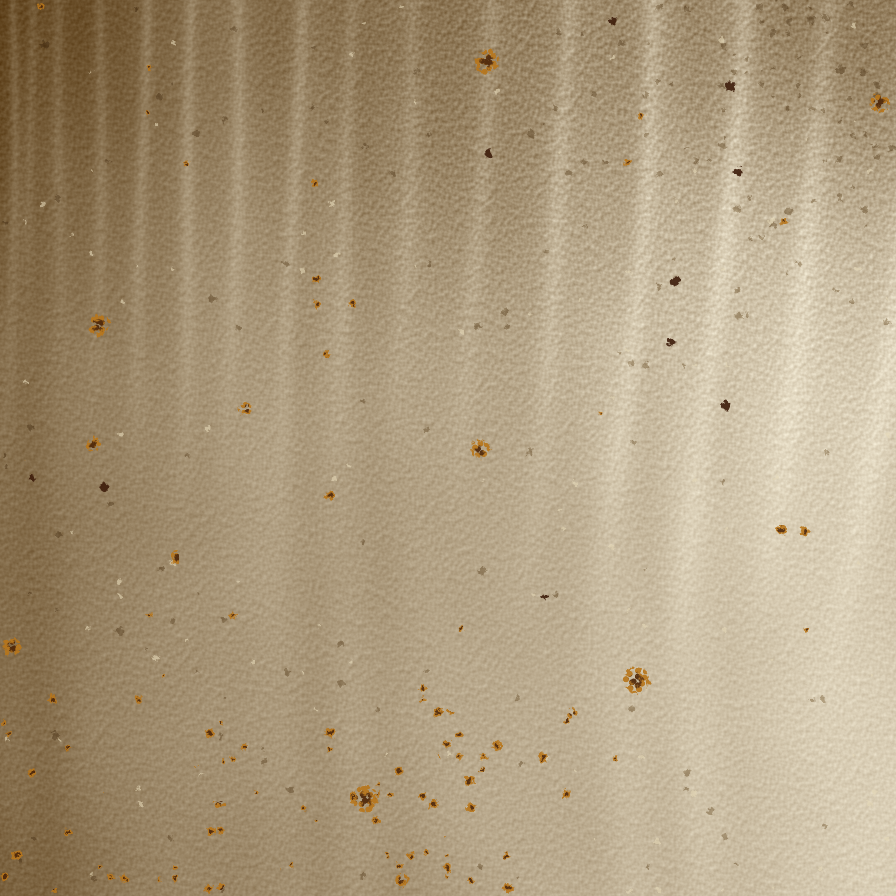
Give the GLSL for this texture, as a Shadertoy shader.

```glsl
// Weathered tan plaster, lit from the right, with pale drip streaks from the top.
// A linear tone ramp carries light, streaks and embossed cellular grain;
// jittered cells scatter rust clusters, dark pits and pale chips on it.

float hash(vec2 p) {
    vec3 q = fract(vec3(p.xyx) * 0.1031);
    q += dot(q, q.yzx + 33.33);
    return fract((q.x + q.y) * q.z);
}

vec2 hash2(vec2 p) {
    return vec2(hash(p), hash(p + 71.7));
}

// Distance to the nearest jittered cell point
float cellular(vec2 p) {
    vec2 cell = floor(p);
    float nearest = 4.0;
    for (int y = -1; y <= 1; y++)
    for (int x = -1; x <= 1; x++) {
        vec2 id = cell + vec2(x, y);
        vec2 d = id + hash2(id) - p;
        nearest = min(nearest, dot(d, d));
    }
    return sqrt(nearest);
}

// Slow, uneven variation from layered sines, about -1 to 1
float mottle(vec2 p) {
    float sum = 0.0, amp = 0.5;
    for (int i = 0; i < 4; i++) {
        sum += amp * sin(p.x + 1.7 * sin(p.y * 0.8 + float(i))) * cos(p.y + 1.3 * sin(p.x * 0.9));
        p = mat2(1.5, 1.1, -1.1, 1.5) * p + 2.3;
        amp *= 0.6;
    }
    return sum;
}

// Slope of the cellular height field along the light direction
float emboss(vec2 p) {
    return cellular(p + vec2(0.3, -0.3)) - cellular(p - vec2(0.3, -0.3));
}

// Scattered blots: x is coverage, y is depth from rim to core
vec2 blots(vec2 p, float scale, float chance, float radius, float seed) {
    vec2 q = p * scale, cell = floor(q);
    float size = radius * scale * (0.45 + 0.75 * hash(cell + seed + 5.0));
    vec2 center = cell + 0.3 + 0.4 * hash2(cell + seed);
    float present = step(hash(cell + seed + 19.0), chance);
    float d = (length(q - center) - size) / scale;
    float edge = max(0.0008, 0.8 / iResolution.y);
    return present * vec2(1.0 - smoothstep(-edge, edge, d), smoothstep(0.0, -size / scale, d));
}

// Pale drips that lean left and fade as they run down
float drips(vec2 p) {
    float depth = 1.0 - p.y, sum = 0.0;
    for (int i = 0; i < 16; i++) {
        float n = float(i), r = hash(vec2(n, 3.0));
        float start = 0.01 + 0.026 * n + 0.0028 * n * n + 0.018 * (r - 0.5);
        float path = start - 0.1 * start * depth * (0.6 + depth) + 0.003 * sin(depth * 9.0 + n * 2.0);
        float width = 0.0045 + 0.008 * start + 0.008 * depth;
        float d = (p.x - path) / width;
        float fade = 1.0 - smoothstep(0.15, 0.42 + 0.35 * start + 0.2 * r, depth);
        sum += (0.5 + 0.5 * r) * fade * (exp(-d * d) + 0.3 * exp(-d * d * 0.12));
    }
    return sum;
}

void mainImage(out vec4 fragColor, in vec2 fragCoord) {
    vec2 uv = fragCoord / iResolution.xy;

    // Broad light: dim at the left and top, bright along the right
    float tone = mix(0.51, 0.665, smoothstep(-0.05, 0.3, uv.x));
    tone += 0.17 * smoothstep(0.3, 0.97, uv.x);
    tone -= 0.15 * smoothstep(0.5, 1.05, uv.y);
    tone -= 0.12 * smoothstep(0.35, 0.0, distance(uv, vec2(1.0, 1.02)));
    tone -= 0.05 * smoothstep(0.2, 0.0, uv.y) * (1.0 - uv.x);
    tone += 0.018 * mottle(uv * vec2(13.0, 8.0));
    tone += 0.012 * sin(uv.x * 48.0 + uv.y * 4.0 + 2.0 * sin(uv.x * 17.0));
    tone += 0.085 * drips(uv);

    // Pebbled grain, roughest toward the upper right
    float rough = 0.6 + 0.5 * smoothstep(0.3, 0.9, uv.y) * smoothstep(0.1, 0.7, uv.x);
    vec2 slanted = mat2(0.8, 0.5, -0.6, 0.9) * uv;
    tone += rough * (0.075 * emboss(slanted * 150.0) + 0.07 * emboss(uv * 270.0 + 9.0));
    vec3 color = vec3(tone, tone * 1.14 - 0.165, tone * 1.25 - 0.355);

    // Pale chips and small brown pits
    vec2 ragged = uv + 0.0035 * vec2(mottle(uv * 330.0), mottle(uv.yx * 300.0 + 4.0));
    float chip = blots(ragged, 55.0, 0.035, 0.0026, 40.0).x;
    color = mix(color, vec3(0.9, 0.85, 0.72), 0.6 * chip);
    float pitChance = 0.025 + 0.2 * smoothstep(0.4, 0.0, distance(uv, vec2(0.93, 0.93)));
    float pit = blots(ragged, 70.0, pitChance, 0.0034, 80.0).x;
    color = mix(color, color * vec3(0.72, 0.66, 0.56), 0.75 * pit);
    float hole = blots(ragged, 14.0, 0.04, 0.005, 17.0).x;
    color = mix(color, vec3(0.24, 0.11, 0.04), 0.9 * hole);

    // Rust: tiny flecks and ragged clusters gathered at the lower left
    float low = smoothstep(0.36, 0.05, uv.y) * smoothstep(0.75, 0.4, uv.x);
    float clump = smoothstep(-0.15, 0.4, mottle(uv * 21.0 + 5.0));
    vec2 fleck = blots(ragged, 75.0, 0.004 + low * (0.03 + 0.16 * clump), 0.0045, 120.0);
    float patchChance = 0.015 + 0.13 * low + 0.07 * smoothstep(0.6, 0.45, uv.y) * step(uv.x, 0.2);
    vec2 cluster = blots(ragged, 23.0, patchChance, 0.013, 160.0);
    cluster.x *= smoothstep(0.62, 0.45, cellular(uv * 160.0));
    vec2 rust = max(fleck, cluster);
    float core = smoothstep(0.25, 0.8, rust.y + 0.35 * mottle(uv * 420.0));
    vec3 rustColor = mix(vec3(0.72, 0.46, 0.1), vec3(0.3, 0.14, 0.02), core);
    color = mix(color, rustColor, 0.9 * rust.x);

    fragColor = vec4(clamp(color, 0.0, 1.0), 1.0);
}
```
